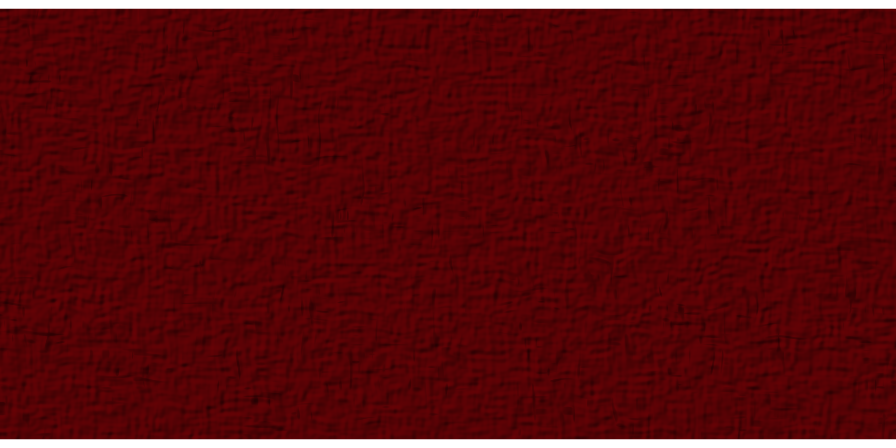
Give the GLSL for this texture, as a WebGL 1 fragment shader.

```glsl
precision highp float;
// Dark red embossed plaster or woven paper between two thin white bands.
// Stretched noise in two directions builds a height field, which is lit
// from the upper left; sparse narrow creases darken it further.

uniform vec2 u_resolution;

const vec3 MAROON = vec3(0.332, 0.008, 0.018);
const vec3 BAND_COLOR = vec3(1.0);
const float BAND = 0.01953;            // height of each white band
const vec2 THREAD = vec2(98.0, 34.0);  // cells across and along a thread
const vec2 CREASE = vec2(105.0, 29.0); // cells across and along a crease
const float BUMPS = 36.0;
const float GRAIN = 92.0;
const float WARP = 0.012;              // waviness of the threads
const float WARP_SCALE = 19.0;
const vec2 TO_LIGHT = vec2(-0.0036, 0.0042);
const float RELIEF = 0.54;
const float CREASE_DEPTH = 0.27;

float hash(vec2 cell) {
  vec3 q = fract(vec3(cell.xyx) * vec3(0.1031, 0.1030, 0.0973));
  q += dot(q, q.yzx + 33.33);
  return fract((q.x + q.y) * q.z);
}

float noise(vec2 p) {
  vec2 i = floor(p);
  vec2 f = fract(p);
  f = f * f * (3.0 - 2.0 * f);
  float low = mix(hash(i), hash(i + vec2(1.0, 0.0)), f.x);
  float high = mix(hash(i + vec2(0.0, 1.0)), hash(i + vec2(1.0)), f.x);
  return mix(low, high, f.y);
}

// Bends the plane so that threads do not run perfectly straight.
vec2 warp(vec2 p) {
  vec2 q = p * WARP_SCALE;
  return p + WARP * (vec2(noise(q + 7.0), noise(q + 53.0)) - 0.5);
}

float height(vec2 p) {
  vec2 w = warp(p);
  float upright = noise(w * THREAD + 11.0);
  float level = noise(w * THREAD.yx + 137.0);
  float bumps = noise(p * BUMPS + 211.0);
  float grain = noise(p * GRAIN + 307.0);
  return 0.9 * upright + level + 0.8 * bumps + 0.45 * grain;
}

// Short dark strokes, gathered in loose patches.
float creases(vec2 p) {
  vec2 w = warp(p);
  float upright = smoothstep(0.77, 0.98, noise(w * CREASE + 401.0));
  float level = smoothstep(0.77, 0.98, noise(w * CREASE.yx + 503.0));
  float patches = smoothstep(0.25, 0.75, noise(p * 12.0 + 601.0));
  return max(upright, level) * patches;
}

void main() {
  vec2 p = gl_FragCoord.xy / u_resolution.y;

  // Relief: the lit side is compressed, the shaded side stays deep.
  float slope = height(p) - height(p + TO_LIGHT);
  float lit = max(slope, 0.0);
  float shade = 1.0 + RELIEF * (min(slope, 0.0) + lit / (1.0 + 1.2 * lit));
  shade *= 1.0 - CREASE_DEPTH * creases(p);
  vec3 color = MAROON * shade;

  // White bands along the top and bottom.
  float edge = min(p.y, 1.0 - p.y) - BAND;
  float inside = clamp(edge * u_resolution.y + 0.5, 0.0, 1.0);
  gl_FragColor = vec4(mix(BAND_COLOR, color, inside), 1.0);
}
```
